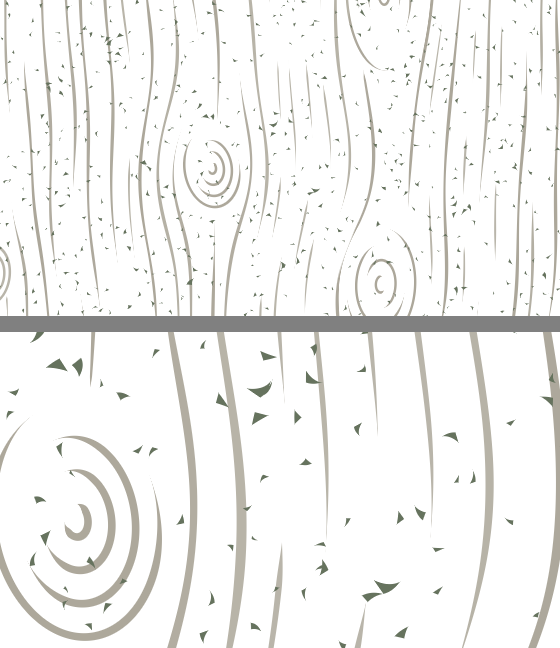
Top, the full canvas; bottom, a detail of the centre.
This texture is drawn by a Shadertoy shader. Its source:

```glsl
// Pale wood board: tapered vertical grain strokes that bend around
// elliptical knots, dusted with small dark shards that gather in clusters.
// Grain is the level lines of a warped x; shards are cellular darts.

#define GRAIN_STEP 0.064
#define THIN_HALF 0.0034
#define THICK_HALF 0.0053
#define RING_HALF 0.0040
#define RINGS 4.0
#define SHARD_CELL 0.030
#define SHARD_SHARE 0.25
#define SHARD_SIZE 0.0056
#define CLUSTER_CELL 0.27
#define BARK_DARK vec3(0.675, 0.655, 0.605)
#define BARK_LIGHT vec3(0.725, 0.710, 0.665)
#define SHARD_COLOR vec3(0.40, 0.45, 0.37)

// Knots: centre, horizontal radius, height over width
const vec4 KNOTS[4] = vec4[4](
    vec4(0.671, 0.468, 0.10, 1.4), vec4(1.215, 1.02, 0.14, 1.9),
    vec4(1.205, 0.10, 0.13, 1.5), vec4(-0.03, 0.13, 0.07, 1.5));

float hash(vec2 p) {
    vec3 q = fract(vec3(p.xyx) * 0.1031);
    q += dot(q, q.yzx + 33.33);
    return fract((q.x + q.y) * q.z);
}

float cover(float dist, float px) {
    return clamp(0.5 - dist / px, 0.0, 1.0);
}

// Warped x: slow slant, layered sines, and a push away from each knot
float grainField(vec2 p) {
    float u = p.x + 0.08 * (p.y - 0.5) * cos(2.4 * p.x - 0.3);
    u += 0.016 * sin(4.1 * p.y + 2.3 * p.x) + 0.006 * sin(9.7 * p.y - 5.0 * p.x);
    for (int k = 0; k < 4; k++) {
        vec2 e = (p - KNOTS[k].xy) / vec2(1.0, KNOTS[k].w);
        u -= 0.88 * e.x * exp(-0.4 * dot(e, e) / (KNOTS[k].z * KNOTS[k].z));
    }
    return u;
}

// Returns coverage and tone of the grain strokes; open is 0 inside knots
vec2 grain(vec2 p, float open, float px) {
    float u = grainField(p);
    vec2 eps = vec2(0.001, 0.0);
    float slope = length(vec2(grainField(p + eps) - u, grainField(p + eps.yx) - u)) / eps.x;
    float column = floor(u / GRAIN_STEP);
    float kind = hash(vec2(column, 7.0));
    bool thick = kind > 0.4;

    // Split the column into strokes with pointed ends
    float run = p.y / (thick ? 1.5 : 0.3 + 0.8 * kind) + 9.0 * hash(vec2(column, 3.0)) + 5.0;
    float part = floor(run);
    float along = fract(run) / (thick ? 0.96 : 0.78);
    float taper = smoothstep(0.0, thick ? 0.22 : 0.5, along) * (1.0 - smoothstep(0.75, 1.0, along));
    taper *= open * (0.88 + 0.12 * sin(13.0 * p.y + 20.0 * kind));

    float shift = 0.5 + 0.42 * (hash(vec2(column, part)) - 0.5);
    shift += 0.08 * sin(5.0 * p.y + 30.0 * kind);
    float dist = abs(u / GRAIN_STEP - column - shift) * GRAIN_STEP / max(slope, 0.15);
    float halfWidth = mix(-px, thick ? THICK_HALF : THIN_HALF, taper);
    return vec2(cover(dist - halfWidth, px), kind);
}

// Broken elliptical rings of one knot; r is the distance in knot radii
float knotRings(vec2 e, float r, vec4 knot, float seed, float px) {
    float ring = floor(r * RINGS);
    if (ring >= RINGS) return 0.0;
    float slope = length(vec2(e.x, e.y / knot.w)) / max(length(e), 0.0001);
    float dist = abs(r - (ring + 0.5) / RINGS) * knot.z / slope;
    float facing = 0.5 + 0.5 * cos(atan(e.y, e.x) - 6.283 * hash(vec2(ring, seed)));
    float taper = smoothstep(0.04, 0.6, facing);
    return cover(dist - mix(-px, RING_HALF, taper), px);
}

// Cellular bumps that mark where shards gather
float cluster(vec2 p) {
    vec2 cell = floor(p / CLUSTER_CELL);
    float seed = hash(cell + 41.0);
    vec2 spot = 0.25 + 0.5 * vec2(hash(cell + 11.0), hash(cell + 23.0));
    vec2 d = p - (cell + spot) * CLUSTER_CELL;
    return step(0.55, seed) * exp(-dot(d, d) / 0.0011);
}

// Curved dart-shaped shards, at most one per cell
float shards(vec2 p, float px) {
    float ink = 0.0;
    vec2 base = floor(p / SHARD_CELL);
    for (int j = -1; j <= 1; j++)
    for (int i = -1; i <= 1; i++) {
        vec2 cell = base + vec2(i, j);
        vec2 spot = (cell + vec2(hash(cell + 5.0), hash(cell + 17.0))) * SHARD_CELL;
        float crowd = cluster(spot);
        if (hash(cell + 71.0) > SHARD_SHARE + 0.7 * crowd) continue;
        float size = SHARD_SIZE * (0.55 + 0.8 * hash(cell + 29.0) + 0.9 * crowd);
        float turn = 6.283 * hash(cell + 53.0);
        vec2 q = mat2(cos(turn), -sin(turn), sin(turn), cos(turn)) * (p - spot);
        q.y += 0.6 * (hash(cell + 61.0) - 0.5) * q.x * q.x / size;
        float slim = 0.2 + 0.25 * hash(cell + 83.0);
        float dist = max(abs(q.y) + slim * (q.x - size), -q.x - 0.4 * q.y - size);
        ink = max(ink, cover(dist, px));
    }
    return ink;
}

void mainImage(out vec4 fragColor, in vec2 fragCoord) {
    float px = 1.0 / iResolution.y;
    vec2 p = fragCoord * px;
    float open = 1.0, rings = 0.0;
    for (int k = 0; k < 4; k++) {
        vec2 e = (p - KNOTS[k].xy) / vec2(1.0, KNOTS[k].w);
        float r = length(e) / KNOTS[k].z;
        r *= 1.0 + 0.05 * sin(2.0 * atan(e.y, e.x) + float(k));
        open *= smoothstep(0.95, 1.12, r);
        rings = max(rings, knotRings(e, r, KNOTS[k], float(k) + 2.0, px));
    }
    vec2 stroke = grain(p, open, px);
    vec3 bark = mix(BARK_DARK, BARK_LIGHT, smoothstep(0.75, 0.35, stroke.y));
    vec3 color = mix(vec3(1.0), bark, max(stroke.x, rings));
    color = mix(color, SHARD_COLOR, shards(p, px));
    fragColor = vec4(color, 1.0);
}
```
